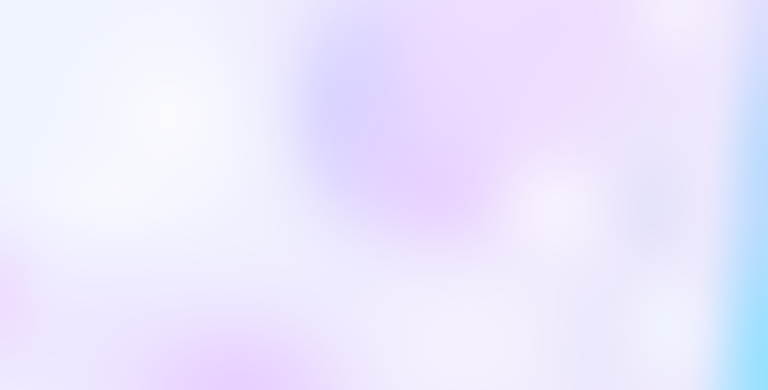
A Shadertoy shader for this background:

```glsl
// Soft pastel backdrop: blurred lilac, pink and white glows with a cyan right edge.

const vec3 ICE       = vec3(0.940, 0.957, 1.000);
const vec3 MIST      = vec3(0.938, 0.915, 0.990);
const vec3 PEARL     = vec3(0.982, 0.982, 0.996);
const vec3 BLUSH     = vec3(0.972, 0.948, 0.995);
const vec3 PINK      = vec3(0.930, 0.858, 1.000);
const vec3 ORCHID    = vec3(0.908, 0.806, 1.000);
const vec3 VIOLET    = vec3(0.876, 0.818, 1.000);
const vec3 PERIWINKLE = vec3(0.838, 0.832, 1.000);
const vec3 SLATE     = vec3(0.885, 0.882, 0.978);
const vec3 SKY       = vec3(0.735, 0.860, 0.995);
const vec3 CYAN      = vec3(0.600, 0.880, 1.000);
const vec3 HAZE      = vec3(0.880, 0.870, 0.990);

// Left limit of the edge light at the bottom and at the top.
const float EDGE_BOTTOM = 0.882;
const float EDGE_TOP    = 0.935;

// Blends a tint into the colour with an elliptical Gaussian falloff.
void glow(inout vec3 color, vec2 uv, vec2 center, vec2 radius, vec3 tint, float strength) {
    vec2 d = (uv - center) / radius;
    color = mix(color, tint, strength * exp(-dot(d, d)));
}

// Pale areas on the left.
void addLeftGlows(inout vec3 color, vec2 uv) {
    glow(color, uv, vec2(0.22, 0.70), vec2(0.10, 0.22), PEARL, 0.85);
    glow(color, uv, vec2(0.14, 0.50), vec2(0.09, 0.12), PEARL, 0.70);
    glow(color, uv, vec2(0.38, 0.95), vec2(0.08, 0.20), MIST, 0.50);
}

// Large cluster above the centre, cool on the left and pink on the right.
void addCentralCluster(inout vec3 color, vec2 uv) {
    glow(color, uv, vec2(0.72, 0.95), vec2(0.17, 0.36), PINK, 0.85);
    glow(color, uv, vec2(0.62, 0.74), vec2(0.14, 0.30), PINK, 0.85);
    glow(color, uv, vec2(0.50, 0.82), vec2(0.075, 0.26), VIOLET, 0.65);
    glow(color, uv, vec2(0.445, 0.73), vec2(0.065, 0.22), PERIWINKLE, 0.90);
    glow(color, uv, vec2(0.505, 0.62), vec2(0.085, 0.19), VIOLET, 0.80);
    glow(color, uv, vec2(0.575, 0.51), vec2(0.085, 0.15), ORCHID, 0.70);
    glow(color, uv, vec2(0.575, 0.84), vec2(0.050, 0.20), PINK, 0.60);
}

// Lilac light rising from the lower left.
void addLowerGlows(inout vec3 color, vec2 uv) {
    glow(color, uv, vec2(0.08, 0.12), vec2(0.18, 0.24), PINK, 0.45);
    glow(color, uv, vec2(0.00, 0.23), vec2(0.05, 0.16), PINK, 0.85);
    glow(color, uv, vec2(0.31, -0.02), vec2(0.15, 0.22), ORCHID, 0.95);
    glow(color, uv, vec2(0.61, 0.12), vec2(0.12, 0.17), BLUSH, 0.80);
}

// Highlights and soft shadows on the right.
void addRightGlows(inout vec3 color, vec2 uv) {
    glow(color, uv, vec2(0.725, 0.46), vec2(0.065, 0.13), BLUSH, 0.95);
    glow(color, uv, vec2(0.850, 0.46), vec2(0.050, 0.16), SLATE, 0.80);
    glow(color, uv, vec2(0.770, 0.10), vec2(0.060, 0.20), SLATE, 0.30);
    glow(color, uv, vec2(0.880, 0.98), vec2(0.055, 0.12), BLUSH, 0.75);
}

// Cool light along the right side, shifting from haze to sky to cyan.
void addEdgeLight(inout vec3 color, vec2 uv) {
    vec3 tint = mix(CYAN, SKY, smoothstep(0.05, 0.50, uv.y));
    tint = mix(tint, HAZE, smoothstep(0.55, 1.05, uv.y));
    float start = mix(EDGE_BOTTOM, EDGE_TOP, uv.y);
    color = mix(color, tint, smoothstep(start, 1.0, uv.x));
    glow(color, uv, vec2(0.870, 0.16), vec2(0.050, 0.14), ICE, 0.85);
}

void mainImage(out vec4 fragColor, in vec2 fragCoord) {
    vec2 uv = fragCoord / iResolution.xy;
    vec3 color = mix(ICE, MIST, smoothstep(0.0, 0.9, uv.x));

    addLeftGlows(color, uv);
    addCentralCluster(color, uv);
    addLowerGlows(color, uv);
    addRightGlows(color, uv);
    addEdgeLight(color, uv);

    fragColor = vec4(color, 1.0);
}
```
